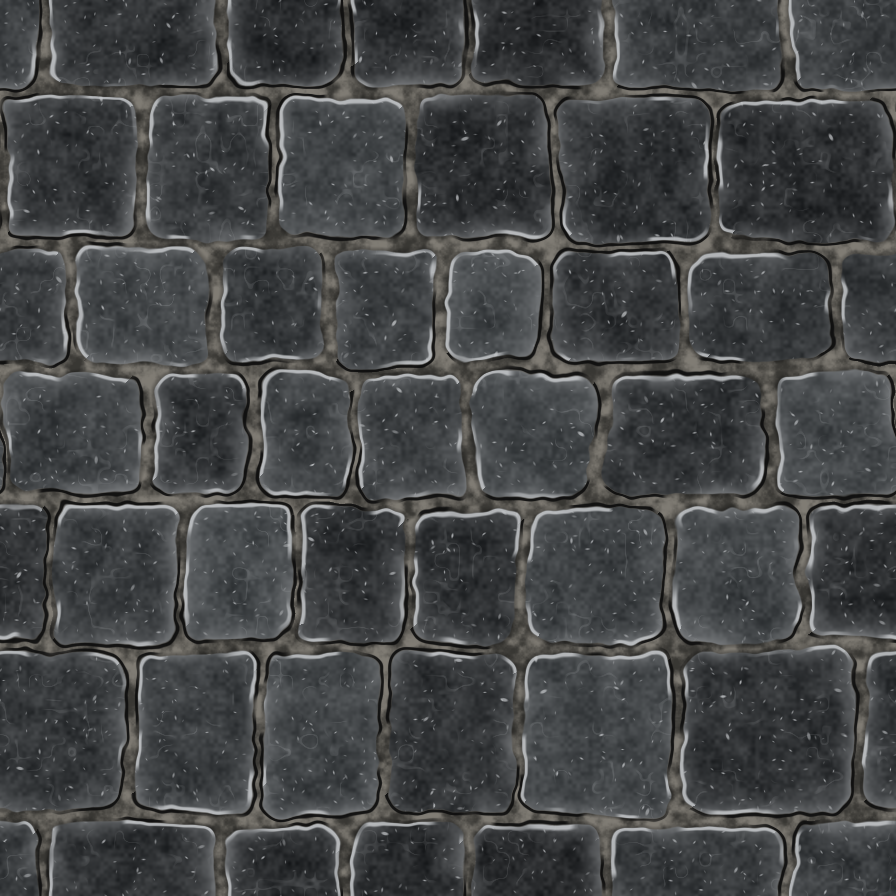
A WebGL 2 fragment shader for this texture:

```glsl
#version 300 es
precision highp float;
// Seamless wall of worn dark basalt setts in six uneven courses with sandy joints.
uniform vec2 u_resolution;
out vec4 outColor;

const float TAU = 6.28318;

float hash(vec2 p) {
  vec3 q = fract(p.xyx * 0.1031);
  q += dot(q, q.yzx + 33.33);
  return fract((q.x + q.y) * q.z);
}

// Value noise that wraps over the unit square for whole frequencies.
float noise(vec2 uv, float freq) {
  vec2 p = uv * freq, i = floor(p), f = fract(p);
  f = f * f * (3.0 - 2.0 * f);
  vec2 a = mod(i, freq) + freq, b = mod(i + 1.0, freq) + freq;
  return mix(mix(hash(a), hash(vec2(b.x, a.y)), f.x),
             mix(hash(vec2(a.x, b.y)), hash(b), f.x), f.y);
}

float fbm(vec2 uv, float freq) {
  float sum = 0.0, amp = 0.53;
  for (int i = 0; i < 4; i++) {
    sum += amp * noise(uv + 0.31 * float(i), freq);
    freq *= 2.0;
    amp *= 0.5;
  }
  return sum;
}

vec2 warp(vec2 uv, float freq) {
  return vec2(noise(uv, freq), noise(uv + 0.37, freq)) - 0.5;
}

// Horizontal place of joint k in a course of n stones.
float joint(float k, float n, float shift, float row) {
  float j = mod(k, n);
  float jitter = 0.16 * cos(TAU * j / n - 0.5) + 0.26 * (hash(vec2(j + 7.0, row + 3.0)) - 0.5);
  return (k + shift + jitter) / n;
}

float roundedBox(vec2 p, vec2 halfSize, float radius) {
  vec2 q = abs(p) - halfSize + radius;
  return length(max(q, 0.0)) + min(max(q.x, q.y), 0.0) - radius;
}

// Small bright mineral flecks, one at most in each grid cell.
float flecks(vec2 uv, float freq, float size, float share, float px) {
  vec2 cell = mod(floor(uv * freq), freq) + freq;
  vec2 centre = 0.25 + 0.5 * vec2(hash(cell), hash(cell + 41.0));
  vec2 d = (fract(uv * freq) - centre) / freq;
  float angle = TAU * hash(cell + 83.0);
  d *= mat2(cos(angle), sin(angle), -sin(angle), cos(angle));
  float r = size * (0.5 + 0.7 * hash(cell + 19.0));
  float dist = length(d * vec2(0.6, 1.3)) - r;
  return step(hash(cell + 67.0), share) * (1.0 - smoothstep(-px, px, dist))
       * (0.35 + 0.65 * hash(cell + 29.0));
}

void main() {
  vec2 uv = gl_FragCoord.xy / u_resolution;
  float px = 1.0 / min(u_resolution.x, u_resolution.y);

  // Wobbly outlines
  vec2 p = uv + 0.010 * warp(uv, 9.0) + 0.009 * warp(uv, 28.0) + 0.004 * warp(uv, 80.0);

  // Courses: lower edges, stone counts and sideways shifts
  float edges[7] = float[7](0.085, 0.28, 0.44, 0.59, 0.727, 0.897, 1.085);
  float counts[6] = float[6](6.0, 7.0, 7.0, 7.0, 6.0, 6.0);
  float shifts[6] = float[6](0.65, 0.24, -0.1, 0.43, -0.17, 0.25);
  if (p.y < edges[0]) p.y += 1.0;
  if (p.y >= edges[6]) p.y -= 1.0;
  int course = 0;
  for (int i = 1; i < 6; i++) if (p.y > edges[i]) course = i;
  float row = float(course), n = counts[course], shift = shifts[course];

  // Stone within its course
  float k = floor(p.x * n - shift);
  if (p.x < joint(k, n, shift, row)) k -= 1.0;
  else if (p.x >= joint(k + 1.0, n, shift, row)) k += 1.0;
  vec2 id = vec2(mod(k, n) + 11.0, row * 5.0 + 2.0);
  vec2 low = vec2(joint(k, n, shift, row), edges[course]);
  vec2 high = vec2(joint(k + 1.0, n, shift, row), edges[course + 1]);
  low += 0.004 + 0.006 * vec2(hash(id + 20.0), hash(id + 30.0));
  high -= 0.004 + 0.006 * vec2(hash(id + 40.0), hash(id + 50.0));
  vec2 local = p - 0.5 * (low + high);
  float d = roundedBox(local, 0.5 * (high - low), 0.014 + 0.012 * hash(id + 60.0));

  // Joint filling, shaded and cracked beside the stones
  float grit = fbm(uv, 70.0);
  vec3 mortar = mix(vec3(0.22, 0.215, 0.20), vec3(0.50, 0.485, 0.455), smoothstep(0.2, 0.75, grit));
  mortar *= 0.75 + 0.25 * smoothstep(0.0, 0.006, d);
  float crackMask = smoothstep(0.46, 0.62, noise(uv + 0.2, 22.0) + 0.12 * sign(local.x - local.y));
  float crack = crackMask * (1.0 - smoothstep(0.0008, 0.0026, abs(d - 0.0022)));
  mortar = mix(mortar, vec3(0.05), 0.9 * crack);

  // Stone face: own tone, mottling, faint worm-like scratches
  float mottle = fbm(uv + 0.13, 48.0) - 0.5;
  vec3 stone = mix(vec3(0.145, 0.152, 0.16), vec3(0.27, 0.285, 0.295), hash(id + 70.0));
  stone += 0.17 * mottle + 0.06 * (fbm(uv, 12.0) - 0.5) + 0.08 * (noise(uv, 220.0) - 0.5);
  float scratch = 1.0 - smoothstep(0.02, 0.07, abs(noise(uv + 0.6, 75.0) - 0.5));
  stone += 0.07 * scratch * smoothstep(0.5, 0.75, noise(uv, 50.0));
  float fleck = flecks(uv, 24.0, 0.0020, 0.28, px) + flecks(uv + 0.43, 52.0, 0.0012, 0.30, px)
              + flecks(uv + 0.71, 90.0, 0.0009, 0.22, px);
  stone = mix(stone, vec3(0.75, 0.76, 0.77), min(fleck, 1.0) * 0.85);

  // Worn pale rim and bright chipped edge
  float wear = fbm(uv + 0.5, 20.0);
  float rim = exp(min(d, 0.0) / 0.011) * smoothstep(0.15, 0.75, wear);
  stone = mix(stone, vec3(0.50, 0.51, 0.52), 0.85 * rim);
  float chipMask = smoothstep(0.5, 0.72, noise(uv + 0.8, 26.0) - 0.14 * sign(local.x - local.y));
  float chip = chipMask * (1.0 - smoothstep(0.0008, 0.0036, abs(d + 0.002)));
  stone = mix(stone, vec3(0.77, 0.78, 0.79), 0.85 * chip);

  outColor = vec4(mix(stone, mortar, smoothstep(-px, px, d)), 1.0);
}
```
